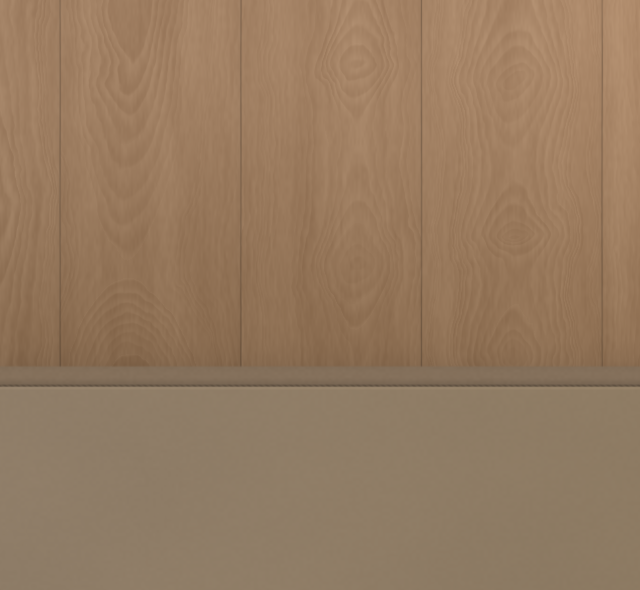
Write a WebGL 2 fragment shader that draws this texture.

```glsl
#version 300 es
precision highp float;
// Oak plank wall above a taupe padded panel with a rolled, stitched top rail.
// Grain is the ring distance sqrt(dx^2 + depth(y)): bumps in depth make arches,
// dips make closed eyes; noise warps it and adds fibres.

#define PLANK_WIDTH 0.2823
#define FIRST_JOINT 0.0940
#define RAIL_TOP 0.3790
#define RAIL_SEAM 0.3450
#define RING_SPACING 0.0082
#define RING_CONTRAST 0.040
#define FIBRE_CONTRAST 0.032
#define WOOD_LOW vec3(0.550, 0.430, 0.318)
#define WOOD_HIGH vec3(0.652, 0.519, 0.402)
#define RAIL_COLOR vec3(0.502, 0.425, 0.345)
#define PANEL_COLOR vec3(0.560, 0.488, 0.400)

uniform vec2 u_resolution;
out vec4 fragColor;

float hash(vec2 p) {
  vec3 q = fract(vec3(p.xyx) * 0.1031);
  q += dot(q, q.yzx + 33.33);
  return fract((q.x + q.y) * q.z);
}

float noise(vec2 p) {
  vec2 cell = floor(p), f = fract(p);
  f = f * f * (3.0 - 2.0 * f);
  return mix(mix(hash(cell), hash(cell + vec2(1, 0)), f.x),
             mix(hash(cell + vec2(0, 1)), hash(cell + vec2(1, 1)), f.x), f.y);
}

float fbm(vec2 p) {
  float sum = 0.0, amp = 0.5;
  for (int i = 0; i < 4; i++) {
    sum += amp * noise(p);
    p = p * 2.03 + 17.1;
    amp *= 0.5;
  }
  return sum;
}

// Pointed bell along y with separate spreads above and below its centre.
float bell(float y, float centre, float above, float below) {
  float d = abs(y - centre) / (y > centre ? above : below);
  return exp(-d * sqrt(d));
}

// Squared distance from the trunk axis for each plank.
float ringSquared(vec2 p, float plank) {
  float axis = -0.012, depth = 0.004;
  if (plank < 0.5) {
    depth -= 0.0030 * bell(p.y, 0.66, 0.13, 0.13);
  } else if (plank < 1.5) {
    axis = 0.202;
    depth = 0.0002 + 0.0115 * bell(p.y, 0.545, 0.27, 0.115);
  } else if (plank < 2.5) {
    axis = 0.560;
    depth -= 0.0034 * bell(p.y, 0.555, 0.085, 0.085)
           + 0.0028 * bell(p.y, 0.894, 0.055, 0.045);
  } else if (plank < 3.5) {
    axis = 0.805;
    depth = 0.0052 - 0.0045 * bell(p.y, 0.866, 0.085, 0.10)
          - 0.0042 * bell(p.y, 0.600, 0.080, 0.05)
          - 0.0048 * bell(p.y, 0.400, 0.110, 0.10);
  } else {
    axis = 1.090;
    depth += 0.004 * bell(p.y, 0.55, 0.25, 0.25);
  }
  float dx = p.x - axis;
  return max(dx * dx + depth, 0.0);
}

vec3 woodColor(vec2 p, float px) {
  float across = (p.x - FIRST_JOINT) / PLANK_WIDTH;
  float plank = floor(across) + 1.0;
  float seed = plank * 31.7;

  // Rings with a soft rise and a sharper late-wood edge.
  vec2 warp = vec2(fbm(p * vec2(13.0, 9.0) + seed), fbm(p * vec2(38.0, 26.0) + seed + 7.0)) - 0.47;
  vec2 q = p + vec2(0.022 * warp.x + 0.011 * warp.y, 0.04 * warp.x + 0.014 * warp.y);
  float r = sqrt(ringSquared(q, plank));
  float phase = r / RING_SPACING + 2.2 * noise(vec2(r * 55.0, seed));
  float f = fract(phase);
  float ring = smoothstep(0.0, 0.72, f) * (1.0 - smoothstep(0.78, 1.0, f)) - 0.45;
  float strength = mix(0.15, 1.15, noise(vec2(floor(phase) * 0.7, p.y * 6.0 + seed)));
  strength *= mix(1.0, 0.40, smoothstep(0.05, 0.14, r));
  if (plank > 1.5) strength *= smoothstep(0.010, 0.045, r);

  // Long fibres, short pores and broad drifts of tone.
  float fibre = noise(vec2(p.x * 210.0, p.y * 14.0 + seed)) - 0.5;
  float pore = noise(vec2(p.x * 330.0, p.y * 85.0 + seed)) - 0.5;
  float drift = fbm(vec2(q.x * 24.0 + seed, p.y * 3.0)) - 0.47;
  float heart = exp(-r * r * 900.0) * step(1.5, plank);
  float tone = -RING_CONTRAST * ring * strength - 0.016 * heart
             + FIBRE_CONTRAST * (0.45 * fibre + 0.55 * pore) + 0.065 * drift;

  // Light falls from the upper right; the foot of the wall is shaded.
  float rise = (p.y - RAIL_TOP) / (1.0 - RAIL_TOP);
  vec3 col = mix(WOOD_LOW, WOOD_HIGH, smoothstep(-0.15, 0.95, rise));
  col *= 0.968 + 0.055 * p.x + 0.04 * smoothstep(0.75, 1.0, p.x) * rise;
  col *= 1.0 - 0.07 * exp(-rise * 20.0);
  col += tone * vec3(1.0, 1.02, 0.98);

  // Plank joints: hairline groove, faint lit lip on its right.
  float joint = (across - floor(across + 0.5)) * PLANK_WIDTH;
  float groove = 1.0 - smoothstep(0.0, 0.0006 + px, abs(joint));
  float lip = 1.0 - smoothstep(0.0, 0.0015 + px, abs(joint - 0.0035));
  float shade = exp(-abs(joint) * 160.0);
  float wear = mix(0.10, 0.19, noise(vec2(seed, p.y * 9.0)));
  return col * (1.0 - wear * groove + 0.018 * lip - 0.03 * shade);
}

vec3 railColor(vec2 p) {
  float t = clamp((p.y - RAIL_SEAM) / (RAIL_TOP - RAIL_SEAM), 0.0, 1.0);
  float roundness = smoothstep(0.0, 0.5, t) * (1.0 - 0.2 * smoothstep(0.65, 1.0, t));
  vec3 col = RAIL_COLOR * mix(0.92, 1.035, roundness);
  return col + 0.012 * (noise(p * vec2(190.0, 210.0)) - 0.5);
}

vec3 panelColor(vec2 p) {
  vec3 col = PANEL_COLOR + vec3(0.004, 0.0, -0.012) * (p.x - 0.4);
  col *= 1.0 + 0.035 * (fbm(p * vec2(4.0, 5.0)) - 0.47);
  col *= 1.0 - 0.02 * smoothstep(0.6, 1.2, p.x + 0.3 - p.y);
  return col + 0.007 * (noise(p * 170.0) - 0.5);
}

void main() {
  vec2 uv = gl_FragCoord.xy / u_resolution;
  float px = 1.0 / u_resolution.y;
  vec3 col = mix(railColor(uv), woodColor(uv, px),
                 smoothstep(-0.001 - px, 0.001 + px, uv.y - RAIL_TOP));
  col = mix(panelColor(uv), col, smoothstep(-px, px, uv.y - RAIL_SEAM));

  // Slanted stitches along the dark seam, with a lit edge beneath.
  float d = uv.y - RAIL_SEAM;
  float slant = abs(fract((uv.x + d) * 105.0) - 0.5) * 2.0;
  float stitch = smoothstep(0.1, 0.9, slant);
  float seam = 1.0 - smoothstep(0.0005, 0.0018 + px, abs(d - 0.0012));
  float edge = 1.0 - smoothstep(0.0005, 0.0018 + px, abs(d + 0.0030));
  col *= 1.0 - seam * mix(0.11, 0.19, stitch);
  col *= 1.0 + edge * 0.045;
  fragColor = vec4(clamp(col, 0.0, 1.0), 1.0);
}
```
